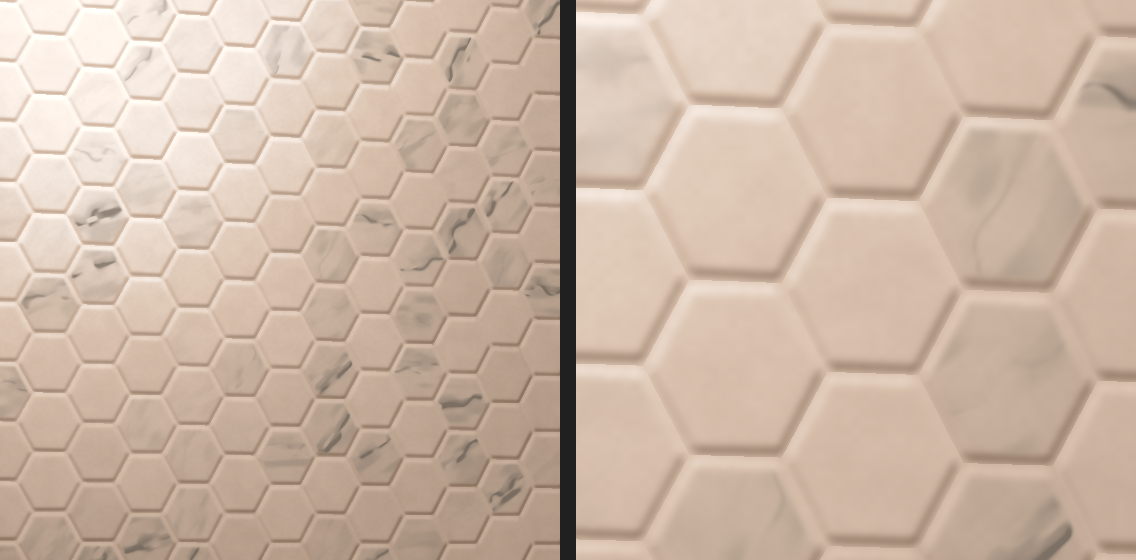
Left: the whole. Right: its middle third, enlarged.
This pattern is drawn by a three.js fragment shader. Its source:

```glsl
// Hexagonal marble mosaic under a warm lamp at the upper left.
// A slightly skewed hex lattice gives each tile its local position and index;
// a rounded hexagon distance drives bevels, and hashes pick tone and veins.

varying vec2 vUv;

const vec2 LATTICE = vec2(1.7320508, 1.0);
const vec2 LAMP = vec2(0.12, 1.02);
const vec3 VEIN_GREY = vec3(0.44, 0.40, 0.36);
const float APOTHEM = 0.47;
const float CORNER = 0.09;

float hash(vec2 p) {
  return fract(sin(dot(p, vec2(127.1, 311.7))) * 43758.5453);
}

float noise(vec2 p) {
  vec2 i = floor(p);
  vec2 f = fract(p);
  f = f * f * (3.0 - 2.0 * f);
  float low = mix(hash(i), hash(i + vec2(1.0, 0.0)), f.x);
  float high = mix(hash(i + vec2(0.0, 1.0)), hash(i + vec2(1.0, 1.0)), f.x);
  return mix(low, high, f.y);
}

vec2 rotate(vec2 p, float angle) {
  float c = cos(angle);
  float s = sin(angle);
  return vec2(c * p.x + s * p.y, c * p.y - s * p.x);
}

// Canvas to lattice units: one row is 1 high; both pitches shrink to the right.
vec2 toLattice(vec2 uv) {
  float column = (11.2 + 1.1 * uv.x) * uv.x;
  float row = (uv.y - 0.6219 + 0.0435 * uv.x) / (0.107 - 0.0068 * uv.x);
  return vec2(column * 0.5 * LATTICE.x, row);
}

// Nearest tile: xy is the position from its centre, zw its index.
vec4 hexCell(vec2 p) {
  vec2 evenId = floor(p / LATTICE + 0.5);
  vec2 oddId = floor(p / LATTICE) + 0.5;
  vec2 a = p - evenId * LATTICE;
  vec2 b = p - oddId * LATTICE;
  return dot(a, a) < dot(b, b) ? vec4(a, evenId) : vec4(b, oddId);
}

// Signed distance to a flat-topped hexagon with rounded corners.
float tileDistance(vec2 p, float apothem, float corner) {
  const vec3 k = vec3(-0.8660254, 0.5, 0.5773503);
  float inner = apothem - corner;
  p = abs(p);
  p -= 2.0 * min(dot(k.xy, p), 0.0) * k.xy;
  p -= vec2(clamp(p.x, -k.z * inner, k.z * inner), inner);
  return length(p) * sign(p.y) - corner;
}

vec2 tileNormal(vec2 p, float apothem, float corner) {
  vec2 h = vec2(0.015, 0.0);
  return vec2(
    tileDistance(p + h.xy, apothem, corner) - tileDistance(p - h.xy, apothem, corner),
    tileDistance(p + h.yx, apothem, corner) - tileDistance(p - h.yx, apothem, corner)
  ) / (2.0 * h.x);
}

float band(float x, float center, float width) {
  float t = (x - center) / width;
  return exp(-t * t);
}

// Grey tint and soft clouds in many tiles, dark broken streaks in a few.
float marble(vec2 p, vec2 id) {
  float pick = hash(id + 3.7);
  vec2 q = rotate(p, mix(-0.1, 1.2, hash(id + 8.3)));
  vec2 grain = q + 17.0 * vec2(hash(id + 1.9), hash(id + 5.1));
  float bend = 0.28 * (noise(grain * 4.0) - 0.5);
  float across = q.y + bend + 0.35 * (hash(id + 6.4) - 0.5);
  float broken = smoothstep(0.25, 0.65, noise(grain * vec2(5.0, 11.0)));
  float streak = band(across, 0.0, 0.035) + 0.45 * band(across, 0.06, 0.1);
  float cloud = smoothstep(0.4, 0.95, noise(grain * vec2(2.5, 7.0)));
  float faint = smoothstep(0.4, 0.8, pick);
  float strong = smoothstep(0.72, 0.94, pick);
  return faint * (0.07 + 0.25 * cloud + 0.1 * streak * broken) + 0.75 * strong * streak * broken;
}

// Brown shadows through beige to a pale rose white.
vec3 warmColor(float tone) {
  float glow = smoothstep(0.84, 0.985, tone);
  return vec3(tone, tone - 0.093 + 0.048 * glow, tone - 0.168 + 0.088 * glow);
}

void main() {
  vec4 cell = hexCell(toLattice(vUv));
  vec2 id = cell.zw * 2.0;
  vec2 jitter = vec2(hash(id + 2.2), hash(id + 4.6)) - 0.5;
  vec2 p = rotate(cell.xy + 0.012 * jitter, 0.03 * (hash(id + 9.5) - 0.5));
  float edge = tileDistance(p, APOTHEM, CORNER);

  // Lamp falloff, tile tone and fine surface grain
  float lampRange = length(vUv - LAMP) / 0.77;
  float tone = 0.668 + 0.345 * exp(-lampRange * lampRange);
  tone += 0.03 * (hash(id) - 0.5);
  tone += 0.012 * (noise(vUv * 190.0) - 0.5) + 0.02 * (noise(vUv * 45.0) - 0.5);

  // Bevels: light on upper edges, shadow below, lamp direction turning with x
  vec2 light = normalize(vec2(-0.05 - 0.6 * vUv.x, 1.0));
  float facing = dot(tileNormal(p, APOTHEM, CORNER), light);
  tone += 0.02 * (1.0 - vUv.x) * smoothstep(-0.04, 0.03, edge);
  tone += 0.06 * max(facing, 0.0) * band(edge, -0.015, 0.045);
  tone -= 0.18 * max(-facing, 0.0) * band(edge, -0.006, 0.038);

  // Veins stop at the bevel and grow stronger away from the lamp
  float face = 1.0 - smoothstep(-0.08, -0.01, edge);
  float vein = marble(p, id) * face * smoothstep(-0.2, 0.9, lampRange);
  vec3 color = mix(warmColor(tone), VEIN_GREY * (0.4 + 0.8 * tone), clamp(vein, 0.0, 0.85));
  gl_FragColor = vec4(color, 1.0);
}
```
